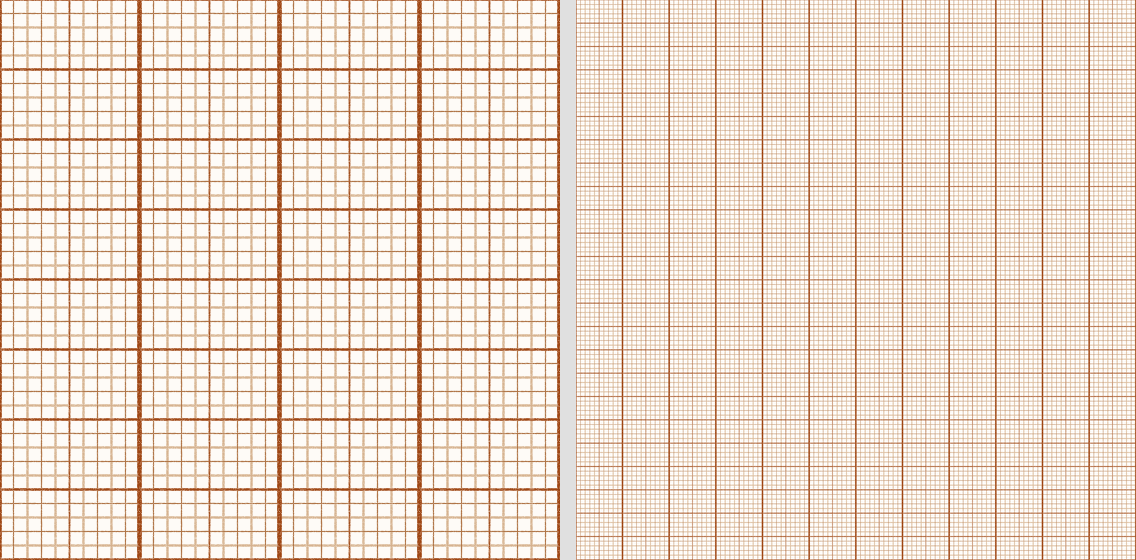
Left: one tile. Right: repeated 3 by 3.
Give the GLSL for this pattern, as a WebGL 1 fragment shader.

```glsl
precision highp float;

// Graph paper: brown ruled lines on warm white, 40 fine cells each way.
// Each line takes its ink and width from its index within a 4 by 8 tiling;
// wrapping noise, equal in every tile, speckles and scratches the ink.

uniform vec2 u_resolution;

const vec2 TILES = vec2(4.0, 8.0);
const float CELLS = 40.0;
const vec2 GRID_OFFSET = vec2(-0.0009, 0.0009);

const vec3 PAPER = vec3(0.995, 0.986, 0.968);
const vec3 DARK_INK = vec3(0.62, 0.27, 0.07);
const vec3 MEDIUM_INK = vec3(0.64, 0.31, 0.11);
const vec3 FINE_INK = vec3(0.69, 0.46, 0.28);
const vec3 PALE_INK = vec3(0.84, 0.70, 0.56);

float hash(vec2 p) {
  vec3 q = fract(vec3(p.xyx) * 0.1031);
  q += dot(q, q.yzx + 33.33);
  return fract((q.x + q.y) * q.z);
}

// Value noise that repeats after a whole number of lattice steps
float wrapNoise(vec2 p, vec2 period) {
  vec2 cell = floor(p);
  vec2 f = fract(p);
  f = f * f * (3.0 - 2.0 * f);
  vec2 a = mod(cell, period);
  vec2 b = mod(cell + 1.0, period);
  return mix(mix(hash(a), hash(vec2(b.x, a.y)), f.x),
             mix(hash(vec2(a.x, b.y)), hash(b), f.x), f.y);
}

// Line styles hold the ink in rgb and the half width in a
vec4 minorStyle(float index) {
  return mod(index, 2.0) > 0.5 ? vec4(FINE_INK, 0.0011)
                               : vec4(PALE_INK, 0.0021);
}

vec4 columnStyle(float line) {
  float index = floor(mod(line + 0.5, 10.0));
  float fromHeavy = min(index, 10.0 - index);
  if (fromHeavy < 0.5) return vec4(DARK_INK, 0.0041);
  if (fromHeavy > 4.5) return vec4(MEDIUM_INK, 0.0016);
  return minorStyle(fromHeavy);
}

vec4 rowStyle(float line) {
  float index = floor(mod(0.5 - line, 5.0));
  if (index < 0.5) return vec4(DARK_INK, 0.0022);
  return minorStyle(index);
}

// Paper crossed by one line, with softened edges and worn ink
vec3 ruleLine(float dist, vec4 style, float soft, float wear) {
  float cover = clamp((style.a - dist) / (2.0 * soft) + 0.5, 0.0, 1.0);
  return mix(PAPER, style.rgb, cover * (1.0 - wear));
}

void main() {
  vec2 uv = gl_FragCoord.xy / u_resolution;
  vec2 p = uv - GRID_OFFSET;
  float soft = max(0.0009, 0.5 / min(u_resolution.x, u_resolution.y));

  // Fine grain and short diagonal scratches, repeated in each tile
  vec2 lattice = fract(p * TILES) * vec2(64.0, 32.0);
  float grain = wrapNoise(lattice * 2.0, vec2(128.0, 64.0));
  vec2 slanted = vec2(lattice.x + lattice.y, 0.5 * (lattice.y - lattice.x));
  float scratch = wrapNoise(slanted, vec2(32.0, 16.0));
  float wear = 0.22 * smoothstep(0.45, 0.95, grain)
             + 0.22 * smoothstep(0.78, 0.95, scratch);

  // Nearest column and row line, with slightly ragged edges
  vec2 g = p * CELLS;
  vec2 line = floor(g + 0.5);
  vec2 dist = abs(g - line) / CELLS + 0.0004 * (grain - 0.5);

  vec3 columns = ruleLine(dist.x, columnStyle(line.x), soft, wear);
  vec3 rows = ruleLine(dist.y, rowStyle(line.y), soft, wear);
  gl_FragColor = vec4(min(columns, rows), 1.0);
}
```
